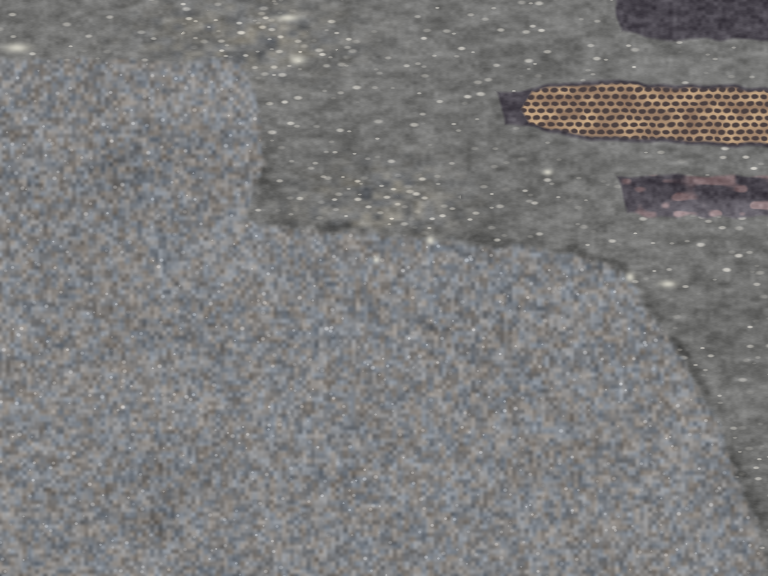
Reproduce this texture procedurally as a Shadertoy shader.

```glsl
float hash(vec2 p) {
    vec3 q = fract(p.xyx * 0.1031);
    q += dot(q, q.yzx + 33.33);
    return fract((q.x + q.y) * q.z);
}

float noise(vec2 p) {
    vec2 i = floor(p), f = fract(p);
    f = f * f * (3.0 - 2.0 * f);
    return mix(mix(hash(i), hash(i + vec2(1, 0)), f.x),
               mix(hash(i + vec2(0, 1)), hash(i + vec2(1, 1)), f.x), f.y);
}

float fbm(vec2 p) {
    float sum = 0.0, gain = 0.5;
    for (int i = 0; i < 4; i++) {
        sum += gain * noise(p);
        p = p * 2.03 + 17.3;
        gain *= 0.5;
    }
    return sum / 0.9375;
}

// Soft elliptical spot
float blob(vec2 p, vec2 centre, vec2 radius) {
    vec2 d = (p - centre) / radius;
    return exp(-dot(d, d));
}

// Sparse stone chips, each held inside its own cell
float chips(vec2 p, vec2 scale, float density) {
    float sum = 0.0;
    for (int i = 0; i < 3; i++) {
        vec2 q = p * scale + float(i) * vec2(13.37, 7.71);
        vec2 cell = floor(q);
        vec2 centre = 0.35 + 0.3 * vec2(hash(cell + 3.1), hash(cell + 8.7));
        float size = mix(0.14, 0.32, hash(cell + 21.0));
        float d = length(fract(q) - centre);
        sum += step(hash(cell), density) * smoothstep(size, size * 0.3, d) * hash(cell + 5.0);
    }
    return sum;
}

// Negative inside the newer asphalt: a left block joined to a lower block
float patchDistance(vec2 p) {
    float side = p.x - 0.455 + 1.8 * (p.y - 0.76) * (p.y - 0.76);
    float left = max(side, p.y - 0.895);
    float seam = p.y - 0.612 + 0.09 * (p.x - 0.417);
    float right = 0.9 * (p.x - 1.33 + 0.467 * p.y - 0.55 * p.y * (0.505 - p.y));
    float k = 0.06, h = max(k - abs(seam - right), 0.0) / k;
    float lower = max(seam, right) + h * h * k * 0.25;
    return min(left, lower);
}

// Long plate running off the right side, tapered and slanted at its left end
float plateDistance(vec2 p, vec2 tip, float tipHalf, float bodyHalf, float taper, float slope) {
    vec2 q = p - tip;
    q.y -= slope * q.x;
    float halfHeight = mix(tipHalf, bodyHalf, smoothstep(0.0, taper, q.x));
    return max(abs(q.y) - halfHeight, -q.x - 0.3 * q.y);
}

// Staggered round holes between tan ribs
vec3 grate(vec2 p) {
    vec2 q = p * vec2(62.0, 82.0) + 0.5 * fbm(p * 35.0);
    q.x += 0.5 * mod(floor(q.y), 2.0);
    float rib = smoothstep(0.2, 0.48, length((fract(q) - 0.5) * vec2(0.85, 1.0)));
    float wear = noise(p * vec2(45.0, 70.0));
    return mix(vec3(0.29, 0.25, 0.25), mix(vec3(0.54, 0.44, 0.37), vec3(0.80, 0.68, 0.54), wear), rib);
}

void mainImage(out vec4 fragColor, in vec2 fragCoord) {
    vec2 p = fragCoord / iResolution.y;
    float clouds = fbm(p * 7.0) - 0.5;
    float fine = noise(p * 140.0) - 0.5;
    float medium = noise(p * 75.0 + 9.0) - 0.5;
    float tint = noise(p * 95.0 + 41.0) - 0.5;

    // Old road surface, with stones stretched sideways
    float streaks = fbm(p * vec2(38.0, 85.0)) - 0.5;
    vec3 road = vec3(0.445, 0.445, 0.44) + 0.08 * clouds + 0.22 * streaks + 0.06 * fine;
    float debris = blob(p, vec2(0.42, 0.93), vec2(0.16, 0.06)) + blob(p, vec2(0.66, 0.65), vec2(0.12, 0.06));
    float stones = chips(p, vec2(30.0, 62.0), 0.16 + 0.2 * min(debris, 1.0));
    road += vec3(0.30, 0.29, 0.27) * stones;
    road += debris * vec3(0.20, 0.17, 0.11) * (noise(p * vec2(55.0, 85.0)) - 0.42);

    // Newer asphalt, fine and even
    vec3 asphalt = vec3(0.500, 0.502, 0.508) + 0.07 * clouds + 0.17 * fine + 0.11 * medium;
    asphalt += 0.06 * tint * vec3(1.0, 0.1, -0.9) + 0.17 * chips(p, vec2(55.0, 65.0), 0.10);
    asphalt -= 0.10 * blob(p, vec2(0.27, 0.095), vec2(0.035, 0.022));
    asphalt -= 0.05 * blob(p, vec2(0.29, 0.17), vec2(0.07, 0.05));
    asphalt -= 0.06 * blob(p, vec2(0.19, 0.705), vec2(0.05, 0.03));
    vec2 scuff = p - vec2(0.738, 0.436);
    asphalt -= 0.11 * blob(vec2(scuff.x, scuff.y + 0.4 * scuff.x), vec2(0.0), vec2(0.045, 0.008));

    // Ragged joint with a dark lip on the road side
    float joint = patchDistance(p) + 0.022 * (fbm(p * 28.0) - 0.5);
    vec3 col = mix(asphalt, road, smoothstep(-0.008, 0.008, joint));
    float lip = exp(-pow((joint - 0.009) / 0.011, 2.0));
    col -= 0.10 * lip * smoothstep(0.25, 0.65, noise(p * 30.0)) * smoothstep(0.85, 0.65, p.y);

    // Bright lone pebbles
    float glint = blob(p, vec2(0.50, 0.969), vec2(0.018, 0.006)) + blob(p, vec2(0.516, 0.896), vec2(0.014, 0.008));
    glint += blob(p, vec2(0.03, 0.917), vec2(0.022, 0.008)) + blob(p, vec2(0.747, 0.583), vec2(0.007));
    glint += blob(p, vec2(1.094, 0.519), vec2(0.008)) + blob(p, vec2(0.951, 0.701), vec2(0.008, 0.005));
    glint += blob(p, vec2(0.653, 0.549), vec2(0.006)) + blob(p, vec2(1.16, 0.507), vec2(0.014, 0.006));
    col = mix(col, vec3(0.86, 0.85, 0.80), min(0.85 * glint, 1.0));

    // Two dark plates and the pointed grate between them
    vec2 w = p + 0.008 * (vec2(noise(p * 40.0), noise(p * 40.0 + 50.0)) - 0.5);
    float upper = plateDistance(w, vec2(1.07, 0.985), 0.040, 0.053, 0.10, 0.0);
    float middle = plateDistance(w, vec2(0.872, 0.814), 0.027, 0.052, 0.15, -0.04);
    float lower = plateDistance(w, vec2(1.080, 0.661), 0.030, 0.036, 0.06, -0.01);
    vec3 iron = vec3(0.285, 0.27, 0.30) + 0.20 * streaks + 0.10 * fine;
    vec3 rusty = iron + vec3(0.20, 0.14, 0.12) * smoothstep(0.5, 0.8, noise(p * vec2(45.0, 70.0)));
    rusty += 0.12 * smoothstep(0.665, 0.635, p.y) * smoothstep(1.09, 1.15, p.x);
    col = mix(col, iron, smoothstep(0.004, -0.004, upper));
    col = mix(col, rusty, smoothstep(0.004, -0.004, lower));
    col = mix(col, iron, smoothstep(0.004, -0.004, middle));
    float inset = max(middle + 0.006, 0.905 + 0.6 * abs(p.y - 0.81) - p.x);
    col = mix(col, grate(p), smoothstep(0.004, -0.004, inset));

    fragColor = vec4(clamp(col, 0.0, 1.0), 1.0);
}
```
